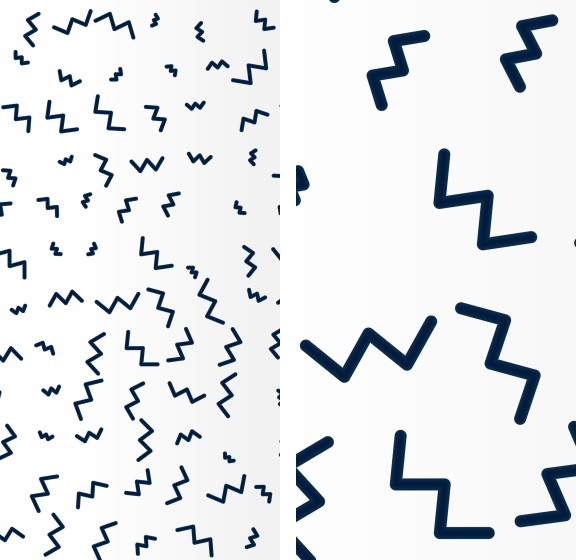
Left, the full canvas; right, a detail of the centre.
Write a Shadertoy shader that draws this pattern.

```glsl
const float COLUMNS = 6.0;        // cells across the canvas
const float HALF_STROKE = 0.043;  // in cell units
const vec3 INK_CORE = vec3(0.0, 0.10, 0.23);
const vec3 INK_RIM = vec3(0.04, 0.17, 0.29);
const vec3 PAPER_LIGHT = vec3(0.998);
const vec3 PAPER_SHADE = vec3(0.945);

float hash(vec2 p, float seed) {
    return fract(sin(dot(p, vec2(127.1, 311.7)) + seed * 74.7) * 43758.5453);
}

vec2 rotate(vec2 p, float angle) {
    float c = cos(angle), s = sin(angle);
    return vec2(c * p.x - s * p.y, s * p.x + c * p.y);
}

float segmentDistance(vec2 p, vec2 a, vec2 b) {
    vec2 ap = p - a, ab = b - a;
    return length(ap - ab * clamp(dot(ap, ab) / dot(ab, ab), 0.0, 1.0));
}

// Four-stroke zigzag; mirroring leaves two strokes to measure
float zigzagDistance(vec2 p, float span, float slope) {
    p.x = abs(p.x);
    float stepX = span * 0.25;
    float halfHeight = stepX * slope * 0.5;
    vec2 valley = vec2(stepX, -halfHeight);
    return min(segmentDistance(p, vec2(0.0, halfHeight), valley),
               segmentDistance(p, valley, vec2(2.0 * stepX, halfHeight)));
}

// Zigzag of one cell: small ones may wander further from the centre
float cellDistance(vec2 p, vec2 cell) {
    float span = mix(0.23, 0.98, hash(cell, 1.0));
    vec2 jitter = vec2(hash(cell, 2.0), hash(cell, 3.0)) - 0.5;
    p -= 0.5 + jitter * 0.85 * (1.05 - span);
    float slope = mix(1.05, 1.35, hash(cell, 4.0));
    return zigzagDistance(rotate(p, 6.2832 * hash(cell, 5.0)), span, slope);
}

// Nearest zigzag on rows that are shifted sideways at random
float scatterDistance(vec2 p) {
    float nearest = 1.0;
    for (int j = -1; j <= 1; j++) {
        float row = floor(p.y) + float(j);
        float x = p.x + hash(vec2(row, 7.0), 6.0);
        for (int i = -1; i <= 1; i++) {
            vec2 cell = vec2(floor(x) + float(i), row);
            nearest = min(nearest, cellDistance(vec2(x, p.y) - cell, cell));
        }
    }
    return nearest;
}

void mainImage(out vec4 fragColor, in vec2 fragCoord) {
    vec2 uv = fragCoord / iResolution.x;
    float pixel = COLUMNS / iResolution.x;

    // Paper darkens softly towards the right
    vec3 paper = mix(PAPER_LIGHT, PAPER_SHADE, smoothstep(0.2, 1.1, uv.x));

    // Round-ended strokes with smooth edges
    float dist = scatterDistance(uv * COLUMNS);
    float coverage = 1.0 - smoothstep(-0.7 * pixel, 0.7 * pixel, dist - HALF_STROKE);
    vec3 ink = mix(INK_CORE, INK_RIM, smoothstep(0.0, HALF_STROKE, dist));

    fragColor = vec4(mix(paper, ink, coverage), 1.0);
}
```
